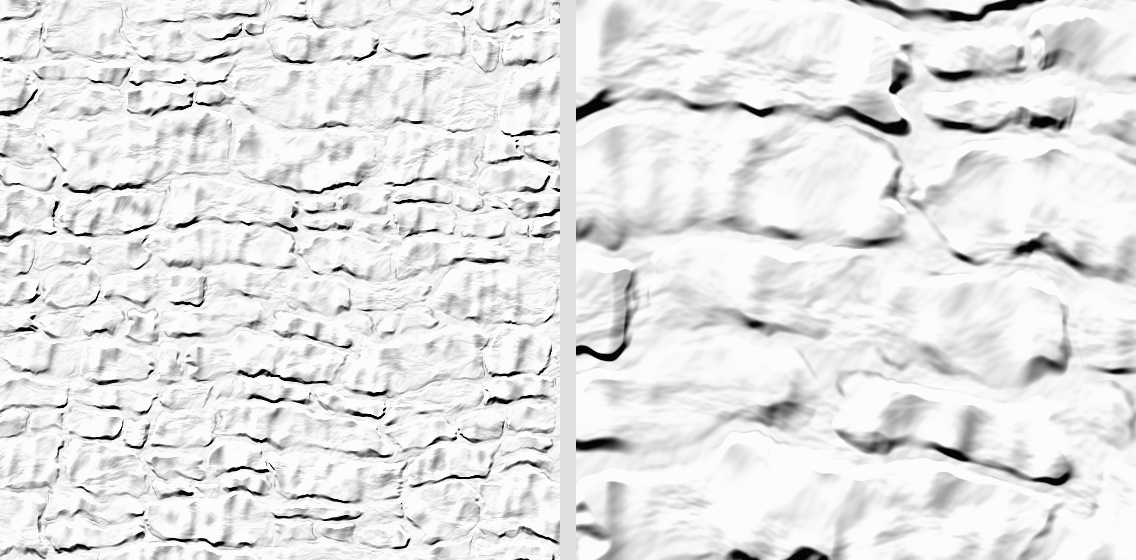
Left, the full canvas; right, a detail of the centre.
Give the GLSL for this texture map, as a WebGL 1 fragment shader.

```glsl
precision highp float;

uniform vec2 u_resolution;

const float FACE_TONE = 0.95;
const float HIGHLIGHT_ROOM = 0.04;
const vec2 TO_LIGHT = vec2(-0.32, 0.95);

float hash(float n) {
  return fract(sin(n * 12.9898 + 4.137) * 43758.5453);
}

vec2 latticeGradient(vec2 cell) {
  float angle = 6.2831853 * fract(sin(dot(cell, vec2(127.1, 311.7))) * 43758.5453);
  return vec2(cos(angle), sin(angle));
}

float gradientNoise(vec2 p) {
  vec2 i = floor(p);
  vec2 f = p - i;
  vec2 u = f * f * f * (f * (f * 6.0 - 15.0) + 10.0);
  float a = dot(latticeGradient(i), f);
  float b = dot(latticeGradient(i + vec2(1.0, 0.0)), f - vec2(1.0, 0.0));
  float c = dot(latticeGradient(i + vec2(0.0, 1.0)), f - vec2(0.0, 1.0));
  float d = dot(latticeGradient(i + vec2(1.0, 1.0)), f - vec2(1.0, 1.0));
  return mix(mix(a, b, u.x), mix(c, d, u.x), u.y);
}

vec2 noiseOffset(vec2 p, vec2 frequency, vec2 amount) {
  vec2 q = p * frequency;
  return amount * vec2(gradientNoise(q + 31.7), gradientNoise(q + 83.2));
}

// Bends the straight joints into sagging, chipped outlines.
vec2 roughen(vec2 p) {
  p += noiseOffset(p, vec2(3.5, 4.0), vec2(0.05, 0.05));
  p += noiseOffset(p, vec2(12.0, 14.0), vec2(0.026, 0.018));
  p += noiseOffset(p, vec2(32.0, 34.0), vec2(0.010, 0.008));
  return p + noiseOffset(p, vec2(85.0, 90.0), vec2(0.005, 0.0035));
}

// Chisel relief: slanted lumps and fine grain, rougher in patches.
float grainRelief(vec2 p) {
  vec2 q = vec2(p.x * 19.0 + p.y * 12.0, p.y * 30.0 - p.x * 9.0);
  q += 0.6 * gradientNoise(q * 0.7 + 3.3);
  float amplitude = 0.0011;
  float sum = 0.0;
  for (int i = 0; i < 4; i++) {
    sum += amplitude * gradientNoise(q);
    q = vec2(q.x * 1.9 - q.y * 0.45, q.x * 0.45 + q.y * 1.9) + 17.3;
    amplitude *= 0.52;
  }
  return sum * mix(0.75, 1.6, smoothstep(-0.2, 0.4, gradientNoise(p * 11.0 + 2.7)));
}

float roundedBox(vec2 p, vec2 halfSize, float radius) {
  vec2 q = abs(p) - halfSize + radius;
  return length(max(q, 0.0)) + min(max(q.x, q.y), 0.0) - radius;
}

// Splits the wall into stones; returns signed edge distance and stone key.
vec2 findStone(vec2 p) {
  vec2 lo = vec2(-0.15);
  vec2 hi = vec2(1.15);
  float key = 1.0;
  for (int i = 0; i < 14; i++) {
    vec2 size = hi - lo;
    bool tall = size.y > 0.28;
    bool wide = size.x > size.y * mix(2.2, 4.5, hash(key + 0.31));
    bool thick = size.y > mix(0.06, 0.145, hash(key + 0.73));
    if (!tall && !wide && !thick) break;
    float cut = hash(key);
    float side;
    if (tall || !wide) {
      float y = mix(lo.y, hi.y, mix(0.36, 0.64, cut));
      side = step(y, p.y);
      if (side > 0.5) lo.y = y; else hi.y = y;
    } else {
      float x = mix(lo.x, hi.x, mix(0.27, 0.73, cut));
      side = step(x, p.x);
      if (side > 0.5) lo.x = x; else hi.x = x;
    }
    key = key * 2.0 + side;
  }
  vec2 halfSize = 0.5 * (hi - lo) - mix(0.001, 0.0045, hash(key + 0.17));
  float radius = min(halfSize.x, halfSize.y) * mix(0.35, 0.95, hash(key + 0.57));
  return vec2(roundedBox(p - 0.5 * (lo + hi), halfSize, radius), key);
}

// Returns surface height and distance to the stone edge.
vec2 wallSurface(vec2 p) {
  vec2 stone = findStone(roughen(p));
  float patches = gradientNoise(p * vec2(15.0, 6.0) + 5.5);
  float chips = gradientNoise(p * vec2(42.0, 22.0) + 1.9);
  float wear = smoothstep(-0.35, 0.45, patches + 0.6 * chips);
  float relief = mix(hash(stone.y + 0.91), wear, 0.65);
  float depth = mix(0.0004, 0.0115, relief * relief);
  float bevel = mix(0.0055, 0.0125, smoothstep(-0.4, 0.4, gradientNoise(p * 27.0 + 6.1)));
  float height = depth * smoothstep(0.0, bevel, -stone.x);
  return vec2(height + grainRelief(p), stone.x);
}

void main() {
  vec2 p = gl_FragCoord.xy / u_resolution;

  // Slope towards the light: undersides darken, upper edges wash out.
  vec2 stepToLight = 0.001 * TO_LIGHT;
  vec2 above = wallSurface(p + stepToLight);
  vec2 below = wallSurface(p - stepToLight);
  float slope = (above.x - below.x) / 0.002;
  float highlight = HIGHLIGHT_ROOM * (1.0 - exp(min(slope, 0.0) / HIGHLIGHT_ROOM));

  // Thin broken crease around the shaded sides of each stone.
  float edge = 0.5 * (above.y + below.y);
  float crease = 1.0 - smoothstep(0.0, 0.003, abs(edge + 0.001));
  crease *= smoothstep(0.0, 0.35, gradientNoise(p * 26.0 + 9.1));
  crease *= smoothstep(-0.2, 0.05, slope);

  float tone = FACE_TONE + highlight - max(slope, 0.0) - 0.3 * crease;
  gl_FragColor = vec4(vec3(clamp(tone, 0.02, 1.0)), 1.0);
}
```
